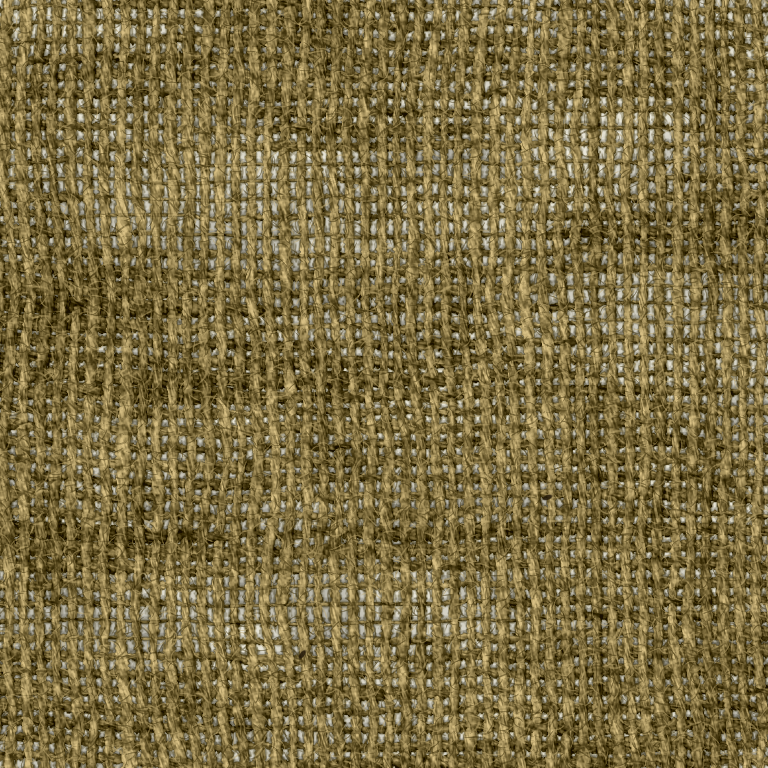
A three.js fragment shader for this texture:

```glsl
varying vec2 vUv;

float hash(vec2 p) {
  vec3 q = fract(p.xyx * 0.1031);
  q += dot(q, q.yzx + 33.33);
  return fract((q.x + q.y) * q.z);
}

float noise(vec2 p) {
  vec2 i = floor(p), f = fract(p);
  f = f * f * (3.0 - 2.0 * f);
  return mix(mix(hash(i), hash(i + vec2(1, 0)), f.x),
             mix(hash(i + vec2(0, 1)), hash(i + vec2(1, 1)), f.x), f.y);
}

float fbm(vec2 p) {
  float sum = 0.0, amp = 0.5;
  for (int i = 0; i < 4; i++) {
    sum += amp * noise(p);
    p = p * 2.03 + 17.1;
    amp *= 0.5;
  }
  return sum / 0.9375;
}

// Twisted fibre streaks; q.x runs across the yarn, q.y along it
float fibres(vec2 q, float seed) {
  vec2 twist = vec2(q.x * 6.5 + q.y * 1.7, q.y * 1.1 - q.x * 0.6);
  float coarse = noise(twist + seed * 19.7);
  float fine = noise(twist * vec2(1.8, 2.4) + seed * 31.3);
  return mix(coarse, fine, 0.6) - 0.5;
}

vec3 jute(float tone) {
  return mix(vec3(0.24, 0.19, 0.04), vec3(0.67, 0.59, 0.38), clamp(tone, -0.35, 1.4));
}

// One loose curved hair per cell, returned as coverage
float hair(vec2 q, float seed) {
  vec2 id = floor(q) + seed * 57.0;
  vec2 f = fract(q) - 0.5;
  float a = 6.2832 * hash(id);
  f = mat2(cos(a), sin(a), -sin(a), cos(a)) * f;
  f.y += (hash(id + 7.0) - 0.5) * 2.6 * (f.x * f.x - 0.06);
  float ends = 1.0 - smoothstep(0.25, 0.42, abs(f.x));
  return ends * (1.0 - smoothstep(0.01, 0.055, abs(f.y))) * step(0.3, hash(id + 3.0));
}

void main() {
  // Weave grid, 47 warp by 44 weft yarns, gently pulled out of true
  vec2 p = vUv * vec2(47.0, 44.0) + 100.0;
  vec2 g = p;
  p.x += 0.9 * (noise(g * vec2(0.07, 0.11)) - 0.5) + 0.42 * (noise(g * vec2(0.6, 0.33) + 9.0) - 0.5);
  p.y += 0.7 * (noise(g * vec2(0.08, 0.12) + 40.0) - 0.5) + 0.35 * (noise(g * vec2(0.45, 0.6) + 70.0) - 0.5);
  vec2 id = floor(p);
  vec2 c = fract(p) - 0.5;
  vec2 parity = 1.0 - 2.0 * mod(id, 2.0);
  float warpLift = -parity.x * sin(3.14159 * p.y);
  float weftLift = parity.y * sin(3.14159 * p.x);

  // Dense and open bands, then the half width of each yarn
  float density = fbm(vUv * vec2(2.3, 10.0) + 3.0) - 0.5;
  float fray = noise(g * vec2(8.0, 7.0)) - 0.5;
  float warpW = 0.24 + 0.15 * noise(vec2(id.x * 7.3, p.y * 0.3)) + 0.12 * density + 0.16 * fray;
  float weftW = 0.10 + 0.25 * noise(vec2(p.x * 0.13, id.y * 5.7)) + 0.75 * density + 0.18 * fray;
  weftW = clamp(weftW, 0.08, 0.49);
  vec2 halfWidth = vec2(warpW, weftW);
  vec2 gap = abs(c) - halfWidth;
  vec2 cover = 1.0 - smoothstep(-0.045, 0.045, gap);

  // Rounded cross sections
  vec2 across = clamp(c / halfWidth, -1.0, 1.0);
  vec2 dome = sqrt(1.0 - across * across * 0.96);

  // Pale backing seen through the holes, shaded near the yarns
  float opening = min(gap.x, gap.y + 0.02);
  vec3 backing = mix(vec3(0.45, 0.42, 0.30), vec3(0.83, 0.82, 0.77), smoothstep(-0.02, 0.20, opening));
  backing *= 0.82 + 0.30 * noise(g * vec2(0.2, 0.4) + 15.0);
  backing *= 1.0 - 0.18 * smoothstep(0.05, 0.30, c.y) * smoothstep(0.0, 0.15, 0.3 - gap.y);

  // Yarn tones: round body, lift, lit upper left side, fibre streaks
  float warpTone = 0.06 + 0.70 * dome.x + 0.07 * warpLift - 0.17 * across.x
                 + 1.25 * fibres(vec2(c.x, p.y), id.x) + 0.3 * (hash(vec2(id.x, 5.0)) - 0.5);
  float weftTone = -0.08 + 0.55 * dome.y + 0.16 * weftLift + 0.16 * across.y
                 + 1.25 * fibres(vec2(c.y, p.x), id.y + 0.5) + 0.25 * (hash(vec2(8.0, id.y)) - 0.5);

  // The warp rides on top except at some crossings; the lower yarn darkens
  float ride = 0.92 + 0.8 * (noise(g * 0.9 + 25.0) - 0.5);
  float warpTop = smoothstep(-0.10, 0.10, dome.x - dome.y * 0.9 + 0.42 * (warpLift - weftLift) + ride);
  weftTone -= 0.30 * (1.0 - smoothstep(0.0, 0.14, gap.x));
  warpTone -= 0.14 * cover.y * smoothstep(0.1, 0.9, -warpLift);
  float both = cover.x * cover.y;
  float warpShare = mix(cover.x / max(cover.x + cover.y, 0.001), warpTop, both);
  float tone = mix(weftTone, warpTone, warpShare);

  // Blotches, bands and fine grain
  tone += 0.45 * (fbm(g * vec2(0.35, 0.45) + 60.0) - 0.5) + 0.40 * (noise(g * 4.3) - 0.5);
  tone += 0.50 * (noise(g * vec2(7.5, 8.0) + 33.0) - 0.5) - 0.35 * density + 0.06;
  float cloth = 1.0 - (1.0 - cover.x) * (1.0 - cover.y);
  vec3 color = mix(backing, jute(tone), cloth);

  // Loose fuzz in light and dark strands
  for (int i = 0; i < 8; i++) {
    float k = float(i);
    float s = sin(k * 1.7), t = cos(k * 1.7);
    vec2 q = mat2(t, s, -s, t) * g * (0.6 + 0.06 * k) + k * 5.3;
    float shade = mod(k, 2.0) < 0.5 ? 1.15 : 0.0;
    color = mix(color, jute(shade), 0.45 * hair(q, k + 1.0));
  }

  // Rare dark husk flecks
  vec2 cell = floor(g / 3.0);
  vec2 f = fract(g / 3.0) - 0.5;
  float a = 3.0 * hash(cell + 21.0);
  f = mat2(cos(a), sin(a), -sin(a), cos(a)) * f;
  float fleck = 1.0 - smoothstep(0.07, 0.13, length(f * vec2(1.0, 2.2)));
  color = mix(color, vec3(0.13, 0.09, 0.03), 0.85 * fleck * step(0.965, hash(cell + 4.0)));

  gl_FragColor = vec4(color, 1.0);
}
```
